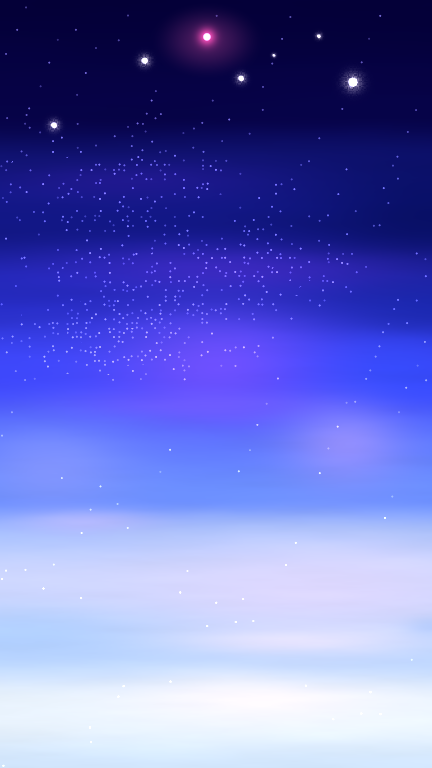
Give the GLSL for this background, as a WebGL 1 fragment shader.

```glsl
precision highp float;

uniform vec2 u_resolution;

#define BAND_WARP 0.014
#define STREAK_GAIN 0.035
#define DUST_CELLS 165.0
#define DUST_RADIUS 0.0013
#define DUST_GAIN 0.75
#define STAR_TINT vec3(1.0, 0.95, 0.78)
#define HALO_TINT vec3(0.36, 0.13, 0.40)
#define EMBER_TINT vec3(1.0, 0.30, 0.52)

float hash(vec2 p) {
  return fract(sin(dot(p, vec2(127.1, 311.7))) * 43758.5453);
}

float noise(vec2 p) {
  vec2 i = floor(p), f = fract(p);
  f = f * f * (3.0 - 2.0 * f);
  return mix(mix(hash(i), hash(i + vec2(1.0, 0.0)), f.x),
             mix(hash(i + vec2(0.0, 1.0)), hash(i + vec2(1.0, 1.0)), f.x), f.y);
}

float fbm(vec2 p) {
  float sum = 0.0, gain = 0.5;
  for (int i = 0; i < 4; i++) {
    sum += gain * noise(p);
    p = p * 2.03 + 7.3;
    gain *= 0.5;
  }
  return sum;
}

// Soft elliptical spot
float spot(vec2 uv, vec2 center, vec2 radius) {
  vec2 d = (uv - center) / radius;
  return exp(-dot(d, d));
}

// Vertical gradient, from the ground haze up to the night
vec3 skyGradient(float y) {
  vec3 c = mix(vec3(0.83, 0.91, 1.0), vec3(0.92, 0.96, 1.0), smoothstep(0.0, 0.06, y));
  c = mix(c, vec3(0.74, 0.84, 1.0), smoothstep(0.085, 0.145, y));
  c = mix(c, vec3(0.80, 0.84, 1.0), smoothstep(0.16, 0.23, y));
  c = mix(c, vec3(0.66, 0.76, 1.0), smoothstep(0.25, 0.315, y));
  c = mix(c, vec3(0.42, 0.56, 1.0), smoothstep(0.30, 0.35, y));
  c = mix(c, vec3(0.36, 0.46, 1.0), smoothstep(0.36, 0.44, y));
  c = mix(c, vec3(0.24, 0.28, 0.98), smoothstep(0.42, 0.51, y));
  c = mix(c, vec3(0.14, 0.16, 0.74), smoothstep(0.52, 0.62, y));
  c = mix(c, vec3(0.07, 0.09, 0.52), smoothstep(0.63, 0.70, y));
  c = mix(c, vec3(0.06, 0.07, 0.44), smoothstep(0.74, 0.80, y));
  c = mix(c, vec3(0.025, 0.01, 0.28), smoothstep(0.79, 0.85, y));
  return mix(c, vec3(0.015, 0.0, 0.22), smoothstep(0.85, 1.0, y));
}

// Coloured glows and cloud streaks
vec3 paintGlows(vec3 c, vec2 uv) {
  c = mix(c, vec3(0.02, 0.05, 0.36), 0.75 * spot(uv, vec2(1.0, 0.72), vec2(0.28, 0.08)));
  c = mix(c, vec3(0.09, 0.15, 0.66), 0.70 * spot(uv, vec2(1.0, 0.60), vec2(0.28, 0.05)));
  c = mix(c, vec3(0.14, 0.10, 0.58), 0.75 * spot(uv, vec2(0.30, 0.765), vec2(0.30, 0.025)));
  c = mix(c, vec3(0.25, 0.16, 0.76), 0.75 * spot(uv, vec2(0.55, 0.652), vec2(0.38, 0.026)));
  c = mix(c, vec3(0.46, 0.32, 1.0), 0.85 * spot(uv, vec2(0.50, 0.525), vec2(0.24, 0.07)));
  c = mix(c, vec3(0.46, 0.37, 1.0), 0.60 * spot(uv, vec2(0.48, 0.472), vec2(0.30, 0.02)));
  c = mix(c, vec3(0.20, 0.30, 1.0), 0.70 * spot(uv, vec2(0.92, 0.51), vec2(0.18, 0.045)));
  c = mix(c, vec3(0.62, 0.58, 1.0), 0.80 * spot(uv, vec2(0.80, 0.42), vec2(0.13, 0.05)));
  c = mix(c, vec3(0.54, 0.60, 1.0), 0.75 * spot(uv, vec2(0.12, 0.39), vec2(0.17, 0.05)));
  c = mix(c, vec3(0.75, 0.74, 1.0), 0.70 * spot(uv, vec2(0.20, 0.32), vec2(0.16, 0.015)));
  c = mix(c, vec3(0.87, 0.84, 0.99), 0.85 * spot(uv, vec2(0.72, 0.235), vec2(0.42, 0.06)));
  c = mix(c, vec3(0.67, 0.80, 1.0), 0.70 * spot(uv, vec2(0.05, 0.17), vec2(0.35, 0.035)));
  c = mix(c, vec3(0.92, 0.90, 1.0), 0.85 * spot(uv, vec2(0.68, 0.167), vec2(0.27, 0.018)));
  c = mix(c, vec3(0.70, 0.79, 0.98), 0.80 * spot(uv, vec2(1.0, 0.183), vec2(0.06, 0.012)));
  return mix(c, vec3(0.99, 0.97, 1.0), 0.95 * spot(uv, vec2(0.60, 0.09), vec2(0.30, 0.03)));
}

// Fine specks, one per grid cell, kept where density allows
float dust(vec2 p, float density, float pixel) {
  vec2 cell = floor(p * DUST_CELLS);
  vec2 offset = 0.25 + 0.5 * vec2(hash(cell + 3.1), hash(cell + 8.7));
  float d = length(p - (cell + offset) / DUST_CELLS);
  float dot1 = 1.0 - smoothstep(DUST_RADIUS - 0.5 * pixel, DUST_RADIUS + 0.5 * pixel, d);
  return dot1 * step(hash(cell), density) * (0.35 + 0.65 * hash(cell + 5.3));
}

// Bright core in a grainy halo
vec3 star(vec2 d, float radius, float pixel) {
  float r = length(d);
  float core = 1.0 - smoothstep(radius - pixel, radius + pixel, r);
  float grain = 0.35 + 0.65 * hash(floor(d * 600.0));
  return vec3(core) + STAR_TINT * 0.75 * grain * exp(-r * r / (radius * radius * 4.0));
}

void main() {
  vec2 uv = gl_FragCoord.xy / u_resolution;
  vec2 shape = vec2(u_resolution.x / u_resolution.y, 1.0);
  vec2 p = uv * shape;
  float pixel = 1.0 / u_resolution.y;

  // Brushed sky
  float wave = fbm(uv * vec2(2.5, 16.0)) - 0.47;
  vec2 warped = uv + vec2(0.0, BAND_WARP * wave);
  vec3 color = paintGlows(skyGradient(warped.y), warped);
  color *= 1.0 + STREAK_GAIN * 2.0 * (fbm(uv * vec2(3.0, 45.0) + 4.0) - 0.47);

  // Drifting dust
  float density = 0.42 * spot(uv, vec2(0.30, 0.565), vec2(0.23, 0.06))
                + 0.26 * spot(uv, vec2(0.55, 0.655), vec2(0.26, 0.04))
                + 0.20 * spot(uv, vec2(0.25, 0.75), vec2(0.32, 0.07));
  density *= smoothstep(0.495, 0.53, uv.y);
  color += DUST_GAIN * vec3(0.62, 0.58, 0.85) * dust(p, density, pixel);

  // Rose halo and its ember
  float haze = length((uv - vec2(0.48, 0.947)) / vec2(0.135, 0.052));
  color = mix(color, HALO_TINT, 0.75 * (1.0 - smoothstep(0.1, 1.0, haze)));
  vec2 ember = (uv - vec2(0.479, 0.952)) * shape;
  color += EMBER_TINT * 0.75 * exp(-dot(ember, ember) / 0.00012);
  color += 1.0 - smoothstep(0.0045 - pixel, 0.0045 + pixel, length(ember));

  // Bright stars
  color += star((uv - vec2(0.335, 0.921)) * shape, 0.0038, pixel);
  color += star((uv - vec2(0.558, 0.898)) * shape, 0.0033, pixel);
  color += star((uv - vec2(0.817, 0.893)) * shape, 0.0058, pixel);
  color += star((uv - vec2(0.125, 0.837)) * shape, 0.0035, pixel);
  color += star((uv - vec2(0.634, 0.928)) * shape, 0.0014, pixel);
  color += star((uv - vec2(0.738, 0.953)) * shape, 0.0020, pixel);

  gl_FragColor = vec4(clamp(color, 0.0, 1.0), 1.0);
}
```
